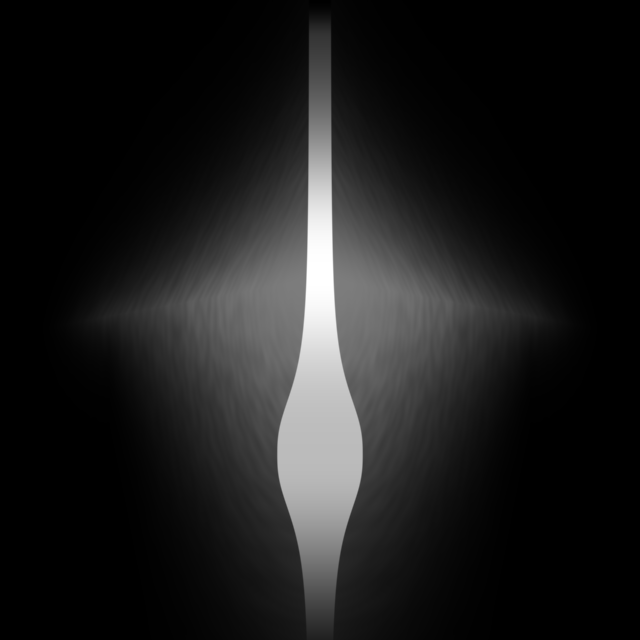
Reproduce this background procedurally as a WebGL 2 fragment shader.

```glsl
#version 300 es
precision highp float;
// A pale vertical stem with a swollen lower bulb, in front of a soft winged glow.
// The stem is a bell-shaped width profile; the glow is a drooping ridge of light
// with separate falloffs above and below, grained by stretched gradient noise.

#define STEM_WIDTH 0.0168    // half-width of the thin stem
#define BULB_WIDTH 0.0500    // extra half-width at the bulb
#define BULB_HEIGHT 0.290    // centre of the bulb
#define BULB_SPREAD 0.112    // vertical extent of the bulb
#define PEAK_HEIGHT 0.565    // brightest point of stem and glow
#define WING_DROOP 0.18      // slope of the glow ridge
#define WING_SPAN 0.30       // sideways reach of the glow
#define GLOW_LEVEL 0.49      // brightness of the glow
#define GRAIN_LEVEL 0.22     // strength of the streaks

uniform vec2 u_resolution;
out vec4 fragColor;

vec2 hashGradient(vec2 cell) {
    vec3 q = fract(cell.xyx * vec3(0.1031, 0.1030, 0.0973));
    q += dot(q, q.yzx + 33.33);
    float angle = 6.2832 * fract((q.x + q.y) * q.z);
    return vec2(cos(angle), sin(angle));
}

float gradientNoise(vec2 p) {
    vec2 i = floor(p), f = fract(p);
    vec2 u = f * f * f * (f * (f * 6.0 - 15.0) + 10.0);
    float a = dot(hashGradient(i), f);
    float b = dot(hashGradient(i + vec2(1, 0)), f - vec2(1, 0));
    float c = dot(hashGradient(i + vec2(0, 1)), f - vec2(0, 1));
    float d = dot(hashGradient(i + vec2(1, 1)), f - vec2(1, 1));
    return mix(mix(a, b, u.x), mix(c, d, u.x), u.y);
}

float stemHalfWidth(float y) {
    float d = abs(y - BULB_HEIGHT) / BULB_SPREAD;
    return STEM_WIDTH + BULB_WIDTH / (1.0 + pow(d, 2.6));
}

// Brightness along the stem: a long fade upward, a grey plateau downward
float stemLight(float y) {
    float d = abs(y - PEAK_HEIGHT);
    float upper = (1.0 - smoothstep(0.94, 1.0, y)) / (1.0 + pow(d / 0.235, 2.8));
    float lower = (0.73 + 0.27 * exp(-d * d / 0.017)) * smoothstep(-0.10, 0.28, y);
    return y > PEAK_HEIGHT ? upper : lower;
}

// Fine streaks that follow the arcs of the glow
float streaks(float side, float height, float y) {
    float arc = height > 0.0 ? side + 0.5 * height
                             : length(vec2(side, 0.4 * height));
    float fine = gradientNoise(vec2(arc * 150.0, y * 26.0));
    float broad = gradientNoise(vec2(arc * 60.0, y * 9.0) + 17.0);
    return 0.6 * fine + 0.4 * broad;
}

float glowLight(float side, float y) {
    float height = y - PEAK_HEIGHT + WING_DROOP * side;
    float ridge = GLOW_LEVEL * exp(-pow(side / WING_SPAN, 2.5));
    ridge *= 1.0 - smoothstep(0.33, 0.45, side);

    // Reach and sharpness of the falloff on each side of the ridge
    float reach = height > 0.0 ? 0.215 * exp(-side / 0.247)
                               : max(0.44 - 1.2 * side, 0.045);
    float sharpness = mix(height > 0.0 ? 1.55 : 1.8, 1.1, min(side / 0.26, 1.0));
    float falloff = exp(-pow(abs(height) / reach, sharpness));

    // Grain fades out near the smooth bright core
    float grain = GRAIN_LEVEL * smoothstep(0.02, 0.22, length(vec2(side, height)));
    return ridge * falloff * (1.0 + grain * streaks(side, height, y));
}

void main() {
    float scale = min(u_resolution.x, u_resolution.y);
    vec2 p = (gl_FragCoord.xy - 0.5 * u_resolution) / scale + vec2(0.0, 0.5);
    float side = abs(p.x);
    float pixel = 1.0 / scale;

    float stem = 1.0 - smoothstep(-pixel, pixel, side - stemHalfWidth(p.y));
    float light = mix(glowLight(side, p.y), stemLight(p.y), stem);
    fragColor = vec4(vec3(light), 1.0);
}
```
